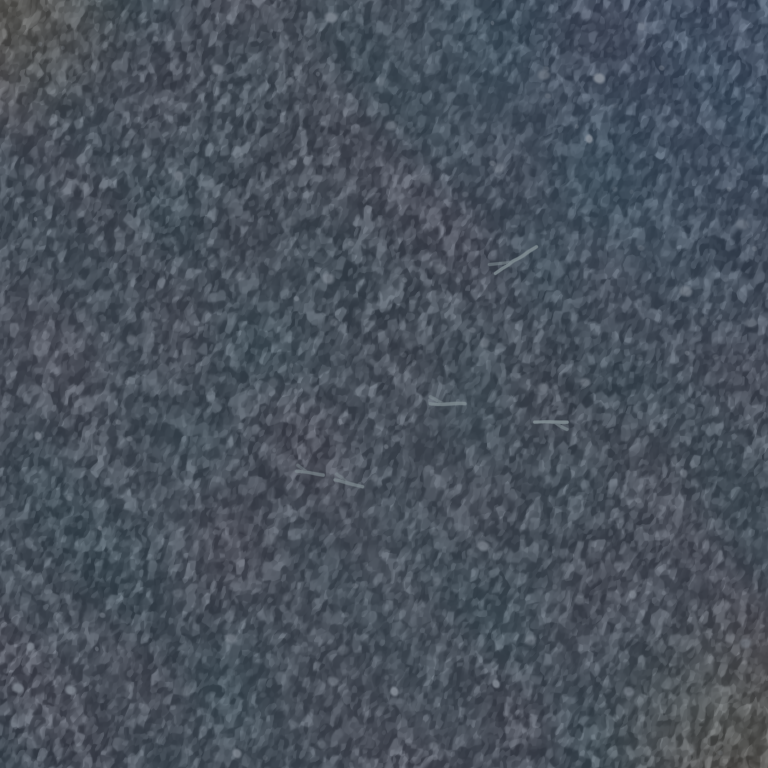
A Shadertoy shader for this texture:

```glsl
// Worn blue-grey asphalt: two layers of soft cellular noise form leaning grains,
// with layered-sine tint drift, scattered pale pebbles, a few dry twigs
// and warmer or bluer light toward the corners.

const vec3 ASPHALT = vec3(0.287, 0.319, 0.360);
const vec3 PALE_STONE = vec3(0.54, 0.57, 0.61);
const vec3 DRY_TWIG = vec3(0.52, 0.57, 0.59);
const vec3 TEAL_SHIFT = vec3(-0.014, 0.005, 0.003);
const vec3 BROWN_SHIFT = vec3(0.060, 0.020, -0.030);
const vec3 BLUE_SHIFT = vec3(-0.022, 0.004, 0.034);

vec2 hash2(vec2 p) {
    vec3 q = fract(p.xyx * vec3(0.1031, 0.1030, 0.0973));
    q += dot(q, q.yzx + 33.33);
    return fract((q.xx + q.yz) * q.zy);
}

// Smooth drift in about -1..1 from sines bent by each other
float layeredSines(vec2 p) {
    float a = sin(p.x + 1.7 * sin(p.y * 0.8 + 0.4));
    float b = sin(p.y * 1.3 - p.x * 0.7 + 1.4 * sin(p.x * 1.1));
    float c = sin(p.x * 2.3 + p.y * 1.9 + a);
    return (a + b + 0.7 * c) / 2.7;
}

// Blend of random cell tones; few are bright, so the mean is one third
float softCells(vec2 p, float sharpness) {
    vec2 cell = floor(p);
    float toneSum = 0.0, weightSum = 0.0;
    for (int y = -1; y <= 1; y++)
    for (int x = -1; x <= 1; x++) {
        vec2 id = cell + vec2(x, y);
        vec2 offset = id + 0.1 + 0.8 * hash2(id) - p;
        float tone = hash2(id + 71.3).x;
        float weight = exp(-sharpness * dot(offset, offset));
        toneSum += weight * tone * tone;
        weightSum += weight;
    }
    return toneSum / weightSum - 0.333;
}

// Coverage of sparse rounded stones on a jittered grid
float pebbles(vec2 p, float density, float chance) {
    vec2 grid = p * density;
    vec2 id = floor(grid);
    vec2 rnd = hash2(id + 19.0);
    vec2 look = hash2(id + 47.0);
    vec2 d = (fract(grid) - 0.25 - 0.5 * rnd) * vec2(1.0, 0.8 + 0.5 * look.x);
    d.x += 0.3 * (look.y - 0.5) * d.y;
    float radius = mix(0.07, 0.14, look.x);
    float present = step(hash2(id + 83.0).x, chance);
    return present * mix(0.25, 0.85, look.y * look.y)
        * (1.0 - smoothstep(radius * 0.5, radius * 1.25, length(d)));
}

float segmentDistance(vec2 p, vec2 a, vec2 b) {
    vec2 ab = b - a;
    return length(p - a - ab * clamp(dot(p - a, ab) / dot(ab, ab), 0.0, 1.0));
}

float softLine(vec2 p, vec2 a, vec2 b, float width) {
    return 1.0 - smoothstep(width * 0.3, width, segmentDistance(p, a, b));
}

// Short twigs, each with a small side fork
float twigs(vec2 p) {
    float cover = 0.0;
    for (int i = 0; i < 5; i++) {
        vec2 rnd = hash2(vec2(float(i) * 7.0, 12.0));
        vec2 look = hash2(vec2(float(i) * 5.0, 31.0));
        vec2 start = vec2(0.2) + 0.6 * rnd;
        float angle = 6.283 * look.x;
        vec2 along = vec2(cos(angle), sin(angle)) * mix(0.035, 0.075, look.y);
        vec2 across = vec2(-along.y, along.x);
        vec2 fork = start + along * 0.4;
        float stem = softLine(p, start, start + along, 0.0034);
        float side = softLine(p, fork, start + 0.22 * across, 0.0032);
        cover = max(cover, max(stem, 0.7 * side) * mix(0.5, 0.9, rnd.x));
    }
    return cover;
}

void mainImage(out vec4 fragColor, in vec2 fragCoord) {
    vec2 uv = fragCoord / iResolution.y;
    vec2 corner = fragCoord / iResolution.xy;

    // Bend and lean the grain field so grains curl slightly
    vec2 bend = vec2(layeredSines(uv * 95.0), layeredSines(uv.yx * 88.0 + 4.0));
    vec2 p = uv + 0.0022 * bend;
    p.x -= 0.22 * p.y;

    float coarse = softCells(p * vec2(108.0, 74.0), 9.0);
    float fine = softCells(p * vec2(185.0, 132.0) + 37.0, 8.0);
    float patches = layeredSines(uv * 21.0 + 2.0);
    float contrast = 1.0 + 0.15 * layeredSines(uv * 8.0);
    float light = contrast * (0.155 * coarse + 0.105 * fine) + 0.008 * patches;

    // Broad tint drift and corner light
    vec3 color = ASPHALT + light * vec3(1.0, 1.02, 1.03);
    color += TEAL_SHIFT * layeredSines(uv * 13.0 + 5.0);
    color += BLUE_SHIFT * smoothstep(0.65, 0.05, distance(corner, vec2(1.0)));
    color += BROWN_SHIFT * smoothstep(0.22, 0.0, distance(corner, vec2(0.0, 1.0)));
    color += BROWN_SHIFT * smoothstep(0.28, 0.0, distance(corner, vec2(1.0, 0.0)));

    // Loose stones and twigs on top
    color = mix(color, PALE_STONE, pebbles(uv + 0.001 * bend, 15.0, 0.24));
    color = mix(color, PALE_STONE, 0.5 * pebbles(uv + 0.3, 27.0, 0.22));
    color = mix(color, DRY_TWIG, twigs(uv + 0.0008 * bend));
    fragColor = vec4(color, 1.0);
}
```
